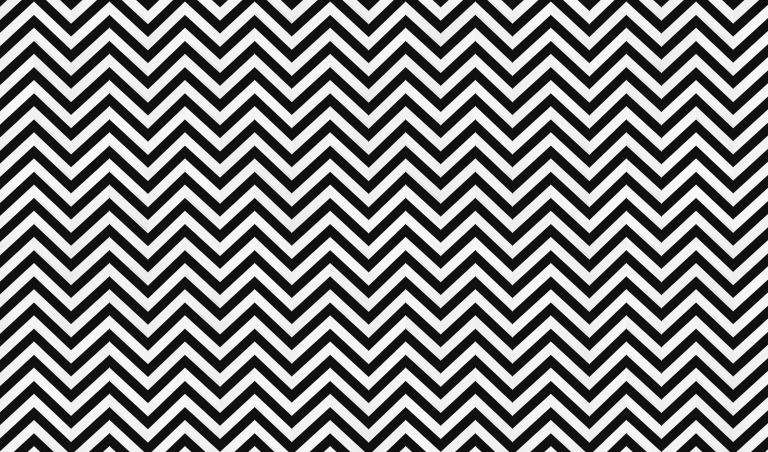
A Shadertoy shader for this pattern:

```glsl
// Black and white chevron planks with uneven zigzags, faint tone shifts and hairline seams.

float hash(vec2 p) {
    return fract(sin(dot(p, vec2(127.1, 311.7))) * 43758.5);
}

vec2 gradient(vec2 cell) {
    float angle = 6.2832 * hash(cell);
    return vec2(cos(angle), sin(angle));
}

float gradientNoise(vec2 p) {
    vec2 i = floor(p), f = fract(p);
    vec2 u = f * f * f * (f * (f * 6.0 - 15.0) + 10.0);
    vec2 e = vec2(0.0, 1.0);
    float low = mix(dot(gradient(i), f), dot(gradient(i + e.yx), f - e.yx), u.x);
    float high = mix(dot(gradient(i + e.xy), f - e.xy), dot(gradient(i + 1.0), f - 1.0), u.x);
    return mix(low, high, u.y);
}

// Three unequal chevrons per group: x = drop below the peaks in rows,
// y = segment index, z = closeness to the valley, from 0 to 1.
vec3 zigzag(float x) {
    const float peak[4] = float[4](0.0, 0.342, 0.684, 1.0);
    const float valley[3] = float[3](0.168, 0.5165, 0.843);
    const float depth[3] = float[3](1.338, 1.358, 1.224);
    float t = fract(x);
    vec3 fold = vec3(0.0);
    for (int i = 0; i < 3; i++) {
        if (t < peak[i] || t >= peak[i + 1]) continue;
        float fall = (t - peak[i]) / (valley[i] - peak[i]);
        float rise = (peak[i + 1] - t) / (peak[i + 1] - valley[i]);
        float closeness = min(fall, rise);
        float segment = 6.0 * floor(x) + 2.0 * float(i) + step(valley[i], t);
        fold = vec3(depth[i] * closeness, segment, closeness);
    }
    return fold;
}

void mainImage(out vec4 fragColor, in vec2 fragCoord) {
    vec2 uv = fragCoord / iResolution.xy;
    float rowsPerPixel = 17.285 / iResolution.y;

    // Fold straight rows into chevrons
    vec3 fold = zigzag(uv.x * 3.48 - 0.154);
    float phase = (1.0 - uv.y) * 17.285 - fold.x - 1.568;
    float band = fract(phase);

    // Black stripe fills the upper 49% of each row
    float inside = 0.245 - abs(fract(phase + 0.255) - 0.5);
    float ink = smoothstep(-0.9 * rowsPerPixel, 0.9 * rowsPerPixel, inside);

    // White planks: one tone each, a soft valley shade and broad mottling
    vec2 plank = vec2(fold.y, floor(phase));
    float white = 0.955 + 0.025 * (hash(plank) - 0.5);
    white -= 0.018 * smoothstep(0.5, 1.0, fold.z);
    white += 0.02 * gradientNoise(uv * vec2(9.0, 4.0));

    // Patchy hairline along the lower edge of falling planks
    float falling = 1.0 - mod(fold.y, 2.0);
    float lineWidth = max(0.02, rowsPerPixel);
    float seam = 1.0 - smoothstep(0.0, lineWidth, abs(band - 0.92));
    float patches = smoothstep(-0.1, 0.3, gradientNoise(uv * vec2(24.0, 14.0) + 7.0));
    white -= 0.09 * falling * seam * patches;

    // Near-black ink with a trace of grain
    float black = 0.062 + 0.01 * gradientNoise(uv * vec2(70.0, 41.0));
    fragColor = vec4(vec3(mix(white, black, ink)), 1.0);
}
```
